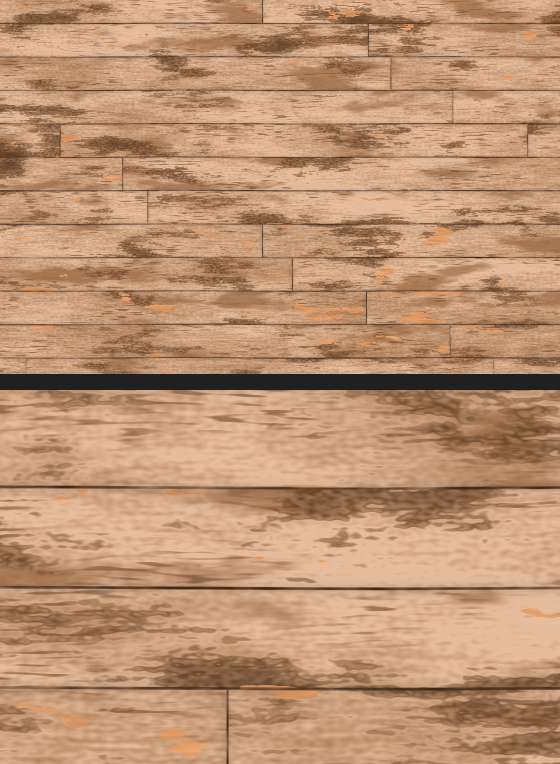
Top: the whole. Bottom: its middle third, enlarged.
Write a Shadertoy shader that draws this texture.

```glsl
float hash(vec2 p) {
    vec3 q = fract(p.xyx * 0.1031);
    q += dot(q, q.yzx + 33.33);
    return fract((q.x + q.y) * q.z);
}

vec2 gradient(vec2 cell) {
    float angle = 6.2832 * hash(cell);
    return vec2(cos(angle), sin(angle));
}

float gradientNoise(vec2 p) {
    vec2 i = floor(p), f = fract(p);
    vec2 w = f * f * f * (f * (f * 6.0 - 15.0) + 10.0);
    vec2 e = vec2(1.0, 0.0);
    float low = mix(dot(gradient(i), f), dot(gradient(i + e), f - e), w.x);
    float high = mix(dot(gradient(i + e.yx), f - e.yx), dot(gradient(i + 1.0), f - 1.0), w.x);
    return 1.4 * mix(low, high, w.y);
}

float fbm(vec2 p) {
    float sum = 0.0, amplitude = 0.5;
    for (int i = 0; i < 5; i++) {
        sum += amplitude * gradientNoise(p);
        p = p * 2.03 + 17.3;
        amplitude *= 0.55;
    }
    return sum;
}

// Soft round weight, 1 at the centre
float spot(vec2 p, vec2 centre, vec2 radius) {
    vec2 d = (p - centre) / radius;
    return exp(-dot(d, d));
}

// Coverage of a line at distance d
float line(float d, float halfWidth) {
    float blur = 0.8 / iResolution.y;
    return 1.0 - smoothstep(halfWidth - blur, halfWidth + blur, d);
}

void mainImage(out vec4 fragColor, in vec2 fragCoord) {
    vec2 p = fragCoord / iResolution.y;
    p.y = 1.0 - p.y;

    // Rows of boards, with the end joints stepping unevenly from row to row
    float v = p.y * 11.18 + 0.3 + 0.015 * gradientNoise(vec2(p.x * 3.0, 4.0));
    float row = floor(v);
    float u = (p.x - 0.17 * (row - 3.4) - 0.4 * (hash(vec2(row, 7.0)) - 0.5)) / 1.25;
    vec2 board = vec2(floor(u), row);
    float seed = hash(board + 3.0);
    float seamDistance = min(fract(v), 1.0 - fract(v)) / 11.18;
    float jointDistance = min(fract(u), 1.0 - fract(u)) * 1.25;
    vec2 q = p + vec2(seed * 37.0, row * 5.0);

    // Wood grain along the boards, from long fibres to fine speckle
    vec2 wavy = q + vec2(0.0, 0.004 * gradientNoise(q * vec2(5.0, 14.0)));
    float fibre = gradientNoise(wavy * vec2(22.0, 210.0));
    float streak = gradientNoise(wavy * vec2(10.0, 100.0) + 31.0);
    float speckle = gradientNoise(q * vec2(110.0, 230.0));
    float grain = 0.6 * fibre + 0.5 * streak;
    float cloud = fbm(q * vec2(2.5, 9.0) + 9.0);
    float broad = fbm(p * vec2(1.6, 2.8) + 5.0);
    float tone = 0.66 + 0.45 * grain + 0.75 * cloud + 0.5 * broad + 0.3 * speckle + 0.25 * (seed - 0.5);
    vec3 color = mix(vec3(0.68, 0.49, 0.34), vec3(0.90, 0.74, 0.61), clamp(tone, 0.0, 1.0));

    // Warm brown smudges, streaked by the grain
    float smudge = fbm(q * vec2(3.5, 13.0) + 41.0) + 0.12 * grain + 0.2 * broad;
    color = mix(color, vec3(0.58, 0.38, 0.23), 0.65 * smoothstep(0.12, 0.42, smudge));

    // Ragged weathering, gathered in the middle and at the left edge
    float corner = spot(p, vec2(0.0, 0.4), vec2(0.11, 0.1));
    float gather = spot(p, vec2(0.85, 0.39), vec2(0.22, 0.06)) + spot(p, vec2(0.6, 0.56), vec2(0.2, 0.06));
    gather += spot(p, vec2(0.95, 0.61), vec2(0.2, 0.05)) + spot(p, vec2(0.95, 0.12), vec2(0.3, 0.03));
    float weather = 0.9 * fbm(q * vec2(4.0, 14.0) + 23.0) + 0.6 * fbm(p * vec2(3.5, 9.0) + 61.0);
    weather += 0.17 * streak + 0.15 * fibre + 0.14 * speckle + 0.5 * corner + 0.2 * gather;
    float stain = smoothstep(0.19, 0.33, weather);
    float bare = clamp(0.45 + 0.75 * grain + 0.9 * speckle, 0.0, 1.0);
    vec3 stainColor = mix(vec3(0.37, 0.24, 0.14), vec3(0.64, 0.47, 0.33), bare);
    color = mix(color, stainColor, stain * 0.84);
    color = mix(color, vec3(0.27, 0.17, 0.10), 0.6 * smoothstep(0.4, 0.75, weather));

    // Fine dark fibres, dense in some parts and absent in others
    float crack = gradientNoise(wavy * vec2(24.0, 250.0) + 80.0);
    float density = smoothstep(-0.1, 0.35, fbm(q * vec2(5.0, 18.0) + 150.0));
    color = mix(color, vec3(0.45, 0.29, 0.18), 0.6 * density * smoothstep(0.1, 0.55, crack));

    // Flaked remnants of orange finish in a few areas
    float flakes = spot(p, vec2(0.88, 0.85), vec2(0.34, 0.14)) + spot(p, vec2(0.95, 0.03), vec2(0.22, 0.05));
    flakes += spot(p, vec2(0.04, 0.38), vec2(0.06, 0.03)) + 0.7 * spot(p, vec2(0.08, 0.84), vec2(0.12, 0.05));
    float finish = fbm(q * vec2(5.0, 20.0) + 113.0) + 0.07 * grain + 0.05 * speckle + 0.22 * flakes;
    vec3 orange = mix(vec3(0.77, 0.49, 0.28), vec3(0.95, 0.67, 0.46), clamp(0.6 + 0.6 * grain, 0.0, 1.0));
    color = mix(color, orange, 0.92 * smoothstep(0.37, 0.42, finish));

    // Shaded edges, then thin seams and fainter end joints, worn in places
    color *= 1.0 - 0.12 * exp(-min(seamDistance, jointDistance) / 0.004);
    float seam = floor(v + 0.5);
    float wear = 0.72 + 0.45 * gradientNoise(vec2(p.x * 5.0, seam * 3.7)) + 0.35 * gradientNoise(vec2(p.x * 40.0, seam * 5.3));
    float jointWear = 0.6 + 0.6 * (hash(board + 11.0) - 0.5) + 0.4 * gradientNoise(vec2(p.y * 50.0, row + 0.4));
    float gap = max(line(seamDistance, 0.0012) * wear, line(jointDistance, 0.001) * jointWear);
    color = mix(color, vec3(0.25, 0.16, 0.1), clamp(gap, 0.0, 1.0));

    fragColor = vec4(color, 1.0);
}
```
